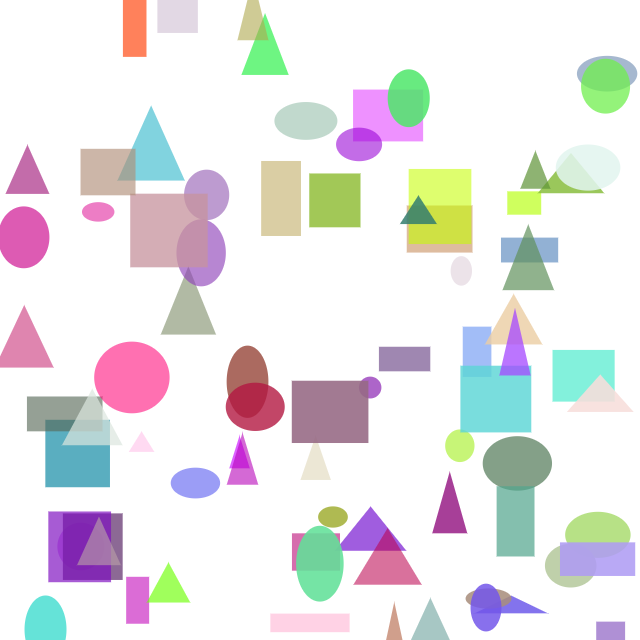
A WebGL 2 fragment shader for this background:

```glsl
#version 300 es
precision highp float;
// Scattered translucent ellipses, rectangles and upright triangles on white.
// A loop places each shape on a jittered low-discrepancy sequence, hashes its
// size, tint and opacity, and blends it over the earlier ones.
uniform vec2 u_resolution;
out vec4 fragColor;

// Three random values in 0..1 from an integer seed
vec3 hash3(uint seed) {
    uvec3 v = uvec3(seed, seed + 17u, seed + 101u) * 1664525u + 1013904223u;
    v.x += v.y * v.z; v.y += v.z * v.x; v.z += v.x * v.y;
    v ^= v >> 16u;
    v.x += v.y * v.z; v.y += v.z * v.x; v.z += v.x * v.y;
    return vec3(v >> 8u) / 16777216.0;
}

float ellipseDistance(vec2 p, vec2 radii) {
    float k = max(length(p / radii), 0.001);
    return k * (k - 1.0) / max(length(p / (radii * radii)), 0.001);
}

float rectangleDistance(vec2 p, vec2 halfSize) {
    vec2 d = abs(p) - halfSize;
    return max(d.x, d.y);
}

// Isosceles triangle with a flat base and its apex at the top
float triangleDistance(vec2 p, vec2 halfSize) {
    vec2 normal = normalize(vec2(2.0 * halfSize.y, halfSize.x));
    float side = dot(vec2(abs(p.x), p.y - halfSize.y), normal);
    return max(side, -p.y - halfSize.y);
}

// Tint as seen over white, chosen by weight and then varied
vec3 shapeTint(float pick, vec3 variation) {
    vec3 tint = vec3(0.95, 0.90, 0.88);                   // pale blush
    if (pick > 0.10) tint = vec3(0.73, 0.62, 0.76);       // mauve
    if (pick > 0.48) tint = vec3(0.77, 0.41, 0.87);       // orchid
    if (pick > 0.64) tint = vec3(0.47, 0.77, 0.64);       // sea green
    if (pick > 0.79) tint = vec3(0.64, 0.84, 0.43);       // lime
    if (pick > 0.93) tint = vec3(0.84, 0.31, 0.55);       // rose
    float spread = pick > 0.10 ? 0.46 : 0.16;
    return clamp(tint + (variation - 0.5) * spread, 0.0, 1.0);
}

void main() {
    float canvas = min(u_resolution.x, u_resolution.y);
    vec2 uv = gl_FragCoord.xy / canvas;
    vec2 extent = u_resolution / canvas;
    float pixel = 1.0 / canvas;
    vec3 color = vec3(1.0);

    for (int i = 0; i < 78; i++) {
        uint seed = uint(i) * 3u + 1000u;
        vec3 placing = hash3(seed);
        vec3 sizing = hash3(seed + 7919u);
        vec3 variation = hash3(seed + 15731u);

        // Even spread, loosened so that some shapes cluster and overlap
        vec2 center = fract(float(i) * vec2(0.75488, 0.56984) + 0.24 * placing.xy);
        vec2 halfSize = mix(vec2(0.015, 0.013), vec2(0.062, 0.060), sizing.xy);
        vec2 p = uv - center * extent;

        int kind = i % 3;
        float dist = kind == 0 ? ellipseDistance(p, halfSize)
                   : kind == 1 ? rectangleDistance(p, halfSize)
                   : triangleDistance(p, halfSize);
        float coverage = clamp(0.5 - dist / pixel, 0.0, 1.0);

        // Pigment that gives the tint when laid over white at this opacity
        float opacity = mix(0.55, 0.95, sizing.z);
        vec3 tint = shapeTint(fract(float(i) * 0.61803 + 0.3), variation);
        vec3 pigment = clamp(1.0 - (1.0 - tint) / opacity, 0.0, 1.0);
        color = mix(color, pigment, coverage * opacity);
    }
    fragColor = vec4(color, 1.0);
}
```
